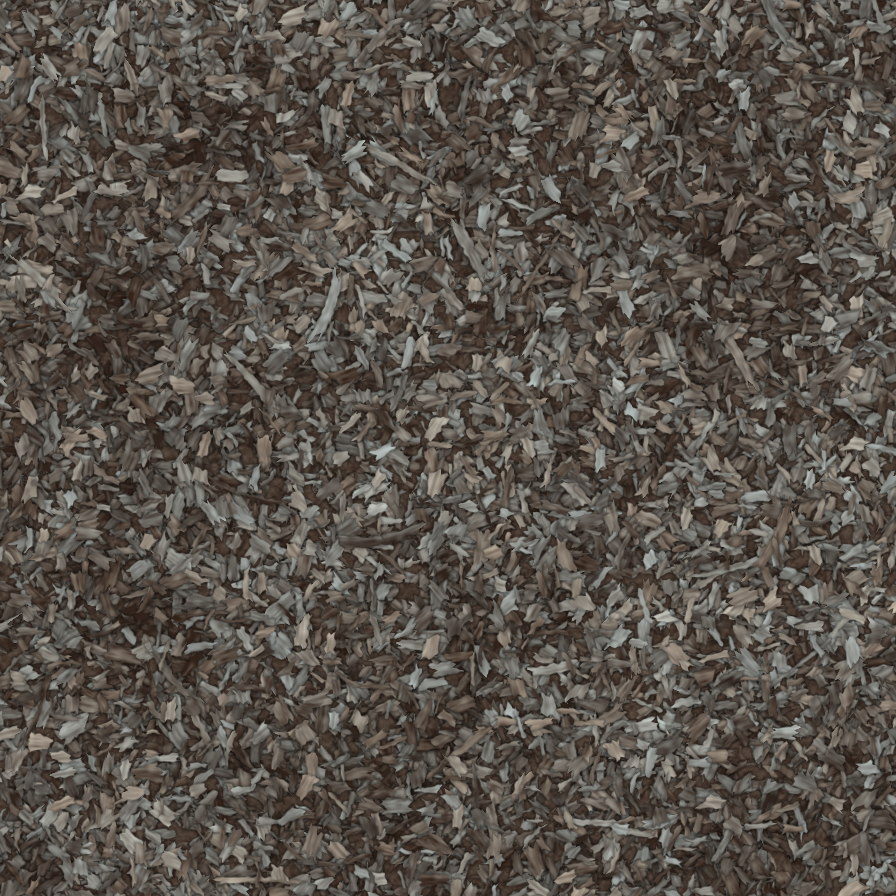
Give the GLSL for this texture, as a Shadertoy shader.

```glsl
const vec3 BARK_DARK = vec3(0.183, 0.139, 0.114);
const vec3 WOOD_PALE = vec3(0.69, 0.717, 0.705);
const vec3 WARM_TINT = vec3(1.09, 0.98, 0.90);
const vec3 COOL_TINT = vec3(0.985, 1.0, 1.0);
const int CHIP_LAYERS = 10;

float hash(vec2 p) {
    return fract(sin(dot(p, vec2(127.1, 311.7))) * 43758.5);
}

float noise(vec2 p) {
    vec2 cell = floor(p), f = fract(p);
    f = f * f * (3.0 - 2.0 * f);
    float low = mix(hash(cell), hash(cell + vec2(1, 0)), f.x);
    float high = mix(hash(cell + vec2(0, 1)), hash(cell + vec2(1, 1)), f.x);
    return mix(low, high, f.y);
}

vec2 rotate(vec2 p, float angle) {
    float c = cos(angle), s = sin(angle);
    return vec2(c * p.x + s * p.y, c * p.y - s * p.x);
}

vec3 woodColor(float tone, float warmth) {
    vec3 wood = mix(BARK_DARK, WOOD_PALE, clamp(tone, 0.0, 1.1));
    return wood * mix(COOL_TINT, WARM_TINT, warmth);
}

// Signed distance to a tapered, slanted chip with splintered ends
float chipDistance(vec2 q, vec2 size, float slant, float taper, float seed) {
    float ragged = noise(vec2(q.y * 330.0, seed * 91.0));
    float along = abs(q.x + slant * q.y) - size.x * (1.0 - 0.5 * ragged);
    float wobble = 0.0022 * (noise(vec2(q.x * 150.0, seed * 57.0)) - 0.5);
    float across = abs(q.y + wobble) - size.y * (1.0 - taper * q.x / size.x);
    float chipped = 0.0022 * (noise(q * 210.0 + seed * 33.0) - 0.5);
    return max(along, across) + chipped;
}

// Brightness of the fibres running along a chip
float fibreTone(vec2 q, float seed) {
    float coarse = noise(q * vec2(40.0, 270.0) + seed * 80.0);
    float fine = noise(q * vec2(110.0, 480.0) + seed * 170.0);
    float stain = noise(q * 130.0 + seed * 230.0);
    return 0.32 * (coarse - 0.5) + 0.2 * (fine - 0.5) + 0.26 * (stain - 0.5);
}

// Lays one scattered layer of chips, with contact shadows, over the ground
vec3 scatterChips(vec3 ground, vec2 uv, float cellSize, float seed, vec2 lengths,
                  vec2 widths, float density, float tone, float bend, float soft) {
    vec2 home = floor(uv / cellSize);
    for (int y = -1; y <= 1; y++)
    for (int x = -1; x <= 1; x++) {
        vec2 id = home + vec2(x, y);
        vec2 key = id + seed * 17.3;
        if (hash(key + 0.7) > density) continue;

        vec2 center = (id + vec2(hash(key + 1.3), hash(key + 2.9))) * cellSize;
        float pick = hash(key + 4.1);
        vec2 size = vec2(mix(lengths.x, lengths.y, hash(key + 5.3)),
                         mix(widths.x, widths.y, hash(key + 6.7)));
        float angle = 6.2832 * hash(key + 3.7);
        vec2 q = rotate(uv - center, angle);
        q.y += bend * (hash(key + 7.9) - 0.5) * q.x * q.x;
        if (abs(q.x) > size.x * 1.5 + 0.012 || abs(q.y) > size.y * 1.7 + 0.008) continue;

        float slant = 1.3 * (hash(key + 8.3) - 0.5);
        float taper = 1.2 * (hash(key + 9.1) - 0.5);
        float d = chipDistance(q, size, slant, taper, pick);
        float shade = mix(0.62, 0.82, hash(key + 11.3));
        ground *= mix(shade, 1.0, smoothstep(-0.001, 0.0045, d));

        // Each chip has its own weathering, tilt and fibre
        float tilt = 0.07 * sin(angle + 1.0) * q.y / size.y;
        float chipTone = tone + 0.62 * (pick - 0.5) + tilt + fibreTone(q, pick);
        float warmth = pow(hash(key + 10.7), 1.3);
        vec3 wood = woodColor(chipTone - 0.12 * warmth, warmth);
        wood *= mix(0.92, 1.0, smoothstep(0.0, 0.002, -d));
        ground = mix(ground, wood, 1.0 - smoothstep(-soft, soft, d));
    }
    return ground;
}

void mainImage(out vec4 fragColor, in vec2 fragCoord) {
    vec2 uv = fragCoord / iResolution.y;
    float soft = max(0.0012, 0.6 / iResolution.y);

    // Dark crumbly soil
    float crumbs = noise(uv * 190.0) * 0.6 + noise(uv * 420.0) * 0.4;
    vec3 color = woodColor(0.02 + 0.3 * crumbs, 0.9);
    float patches = 0.19 * (noise(uv * 7.0 + 3.0) - 0.5)
                  + 0.2 * (noise(uv * 19.0 + 8.0) - 0.5);

    // Chips of mixed size, paler towards the top of the pile
    for (int i = 0; i < CHIP_LAYERS; i++) {
        float layer = float(i);
        float height = layer / float(CHIP_LAYERS - 1);
        float cellSize = mix(0.024, 0.041, fract(layer * 0.618));
        float tone = mix(0.38, 0.55, height) + patches;
        color = scatterChips(color, uv, cellSize, layer + 1.0, cellSize * vec2(0.25, 0.64),
                             cellSize * vec2(0.05, 0.24), 0.8, tone, 12.0, soft);
    }

    // Long splinters, then loose slivers and flakes on top
    color = scatterChips(color, uv, 0.12, 31.0, vec2(0.025, 0.07),
                         vec2(0.002, 0.0065), 0.55, 0.55, 7.0, soft);
    color = scatterChips(color, uv, 0.032, 43.0, vec2(0.008, 0.022),
                         vec2(0.0014, 0.0035), 0.6, 0.5 + patches, 25.0, soft);
    color = scatterChips(color, uv, 0.04, 57.0, vec2(0.008, 0.02),
                         vec2(0.004, 0.0088), 0.5, 0.6 + patches, 6.0, soft);

    fragColor = vec4(color, 1.0);
}
```
